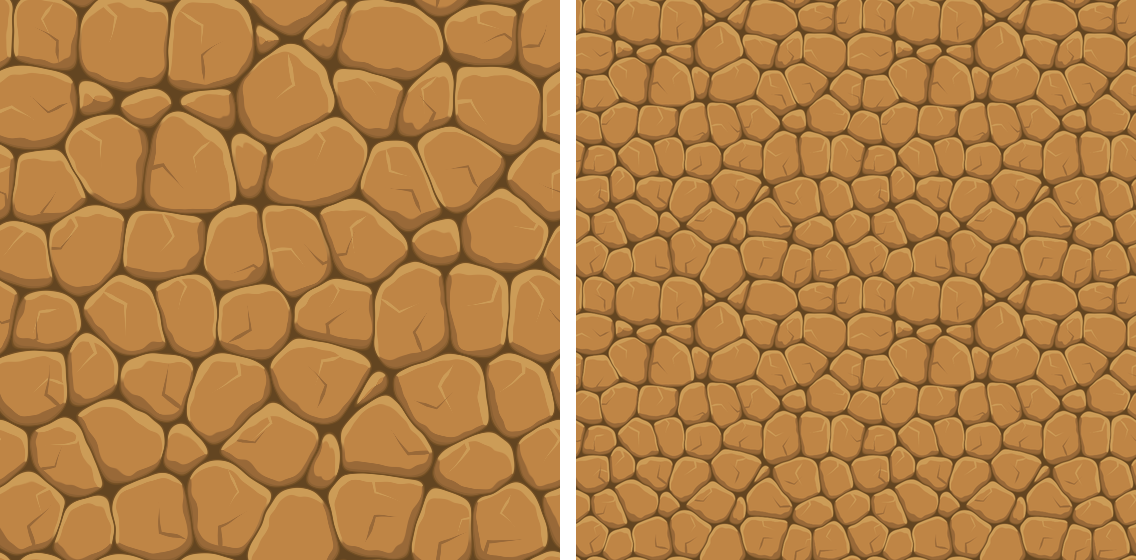
Left, the tile; right, the same tile 2 across and 2 down.
This texture is drawn by a three.js fragment shader. Its source:

```glsl
#define GRID 8.0         // stones across and up, even so the row shift wraps
#define JITTER 0.56      // scatter of the stone centres, in cells
#define PEBBLES 0.17     // share of stones that are pebbles
#define SHRINK 0.0070    // how far pebbles give way to their neighbours
#define ROUNDING 115.0   // lower is rounder corners
#define GAP 0.0014       // half width of the joints
#define BEVEL 0.0118     // mean width of the lit and shaded rims
#define WOBBLE 0.0085    // waviness of the outlines
#define CRACKS 0.72      // chance of each stroke on a stone
#define SOFT 0.0010      // edge smoothing

varying vec2 vUv;

const vec3 FACE   = vec3(0.75, 0.52, 0.27);
const vec3 LIGHT  = vec3(0.80, 0.61, 0.34);
const vec3 SHADE  = vec3(0.60, 0.41, 0.22);
const vec3 DEEP   = vec3(0.55, 0.38, 0.20);
const vec3 JOINT  = vec3(0.45, 0.31, 0.14);
const vec3 HOLLOW = vec3(0.39, 0.27, 0.13);

vec2 hash2(vec2 p) {
  vec3 q = fract(p.xyx * vec3(0.1031, 0.1030, 0.0973));
  q += dot(q, q.yzx + 33.33);
  return fract((q.xx + q.yz) * q.zy);
}

// Value noise that wraps after n cells
float noise(vec2 p, float n, float seed) {
  p *= n;
  vec2 i = floor(p), f = fract(p);
  f = f * f * (3.0 - 2.0 * f);
  float a = hash2(mod(i, n) + seed).x;
  float b = hash2(mod(i + vec2(1.0, 0.0), n) + seed).x;
  float c = hash2(mod(i + vec2(0.0, 1.0), n) + seed).x;
  float d = hash2(mod(i + 1.0, n) + seed).x;
  return mix(mix(a, b, f.x), mix(c, d, f.x), f.y);
}

// Centre of a stone in xy, its weight in z
vec3 stone(vec2 cell) {
  vec2 id = mod(cell, GRID);
  vec2 h = hash2(id + 17.0);
  float size = hash2(id + 61.0).x;
  float shift = 0.5 * mod(cell.y, 2.0) - 0.25;
  vec2 centre = (cell + 0.5 + vec2(shift, 0.0) + JITTER * (h - 0.5)) / GRID;
  return vec3(centre, size < PEBBLES ? -SHRINK : 0.003 * (size - 0.5));
}

float inside(float d) {
  return 1.0 - smoothstep(-SOFT, SOFT, d);
}

// Kinked stroke, tapered at both ends, running outwards along an angle
float stroke(vec2 q, float angle, vec2 h) {
  vec2 along = vec2(cos(angle), sin(angle));
  float x = dot(q, along);
  float y = dot(q, vec2(-along.y, along.x));
  float kink = 0.020 + 0.018 * h.x;
  y += (h.y - 0.5) * 0.03 + (h.x < 0.5 ? 0.6 : -0.6) * abs(x - kink);
  float start = -0.012 + 0.02 * h.y;
  float end = 0.050 + 0.035 * h.x;
  float width = min(0.075 * (x - start), 0.22 * (end - x));
  return abs(y) - min(width, 0.0042);
}

void main() {
  // Wavy outlines
  vec2 p = vUv;
  p += WOBBLE * (vec2(noise(vUv, 15.0, 3.0), noise(vUv, 15.0, 91.0)) - 0.5);
  p += 0.6 * WOBBLE * (vec2(noise(vUv, 34.0, 7.0), noise(vUv, 34.0, 47.0)) - 0.5);

  // Stone that owns this point
  vec2 base = floor(p * GRID), cell = base;
  vec3 own = vec3(0.0);
  float nearest = 10.0;
  for (int j = -2; j <= 2; j++) {
    for (int i = -2; i <= 2; i++) {
      vec2 c = base + vec2(float(i), float(j));
      vec3 s = stone(c);
      float power = dot(p - s.xy, p - s.xy) - s.z;
      if (power < nearest) { nearest = power; own = s; cell = c; }
    }
  }

  // Rounded distance to the rim and its outward direction
  float sum = 0.0;
  vec2 normal = vec2(0.0);
  for (int j = -2; j <= 2; j++) {
    for (int i = -2; i <= 2; i++) {
      vec3 s = stone(base + vec2(float(i), float(j)));
      vec2 gap = s.xy - own.xy;
      float span = length(gap);
      if (span > 0.001) {
        float power = dot(p - s.xy, p - s.xy) - s.z;
        float w = exp(-ROUNDING * (power - nearest) / (2.0 * span));
        sum += w;
        normal += w * gap / span;
      }
    }
  }
  float rim = -log(sum) / ROUNDING;
  normal = normalize(normal + 0.00001 * sum);

  // Light from above, tilted a little for each stone
  vec2 id = mod(cell, GRID);
  vec2 h = hash2(id + 131.0), g = hash2(id + 203.0), k = hash2(id + 307.0);
  float tilt = 1.57 + 1.5 * (h.x - 0.5);
  float facing = dot(normal, vec2(cos(tilt), sin(tilt)));
  float lit = smoothstep(-0.07, 0.07, facing);
  float rough = 0.9 * noise(vUv, 24.0, 11.0) + 0.5 * noise(vUv, 52.0, 29.0);
  float bevel = BEVEL * (0.4 + 0.85 * abs(facing)) * (0.3 + rough);

  // Strokes on the face, none on pebbles
  vec3 color = FACE;
  vec2 q = p - own.xy;
  float large = step(-0.5 * SHRINK, own.z);
  float ridge = inside(stroke(q, tilt + 2.2 * (g.x - 0.5), k));
  float crack = inside(stroke(q, tilt + 3.14 + 2.8 * (g.y - 0.5), k.yx));
  color = mix(color, LIGHT, ridge * large * step(h.y, CRACKS));
  color = mix(color, SHADE, crack * large * step(k.x, CRACKS));

  // Rims, then joints and the hollows where stones meet
  color = mix(color, mix(SHADE, LIGHT, lit), inside(rim - bevel));
  color = mix(color, DEEP, inside(rim - GAP - 0.2 * bevel) * (1.0 - lit));
  color = mix(color, JOINT, inside(rim - GAP));
  color = mix(color, HOLLOW, inside(rim + 0.0006));
  gl_FragColor = vec4(color, 1.0);
}
```
